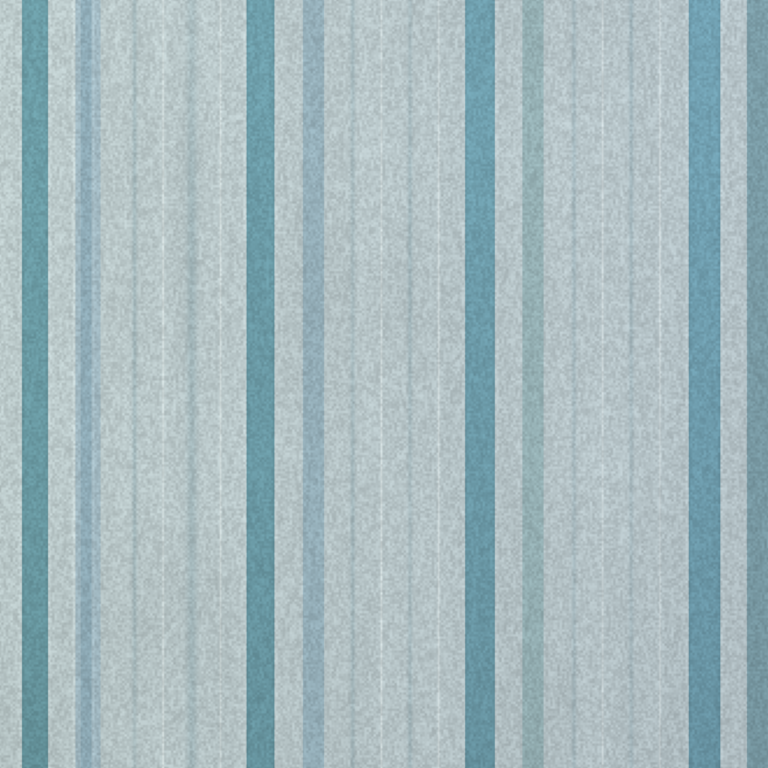
Write a Shadertoy shader that draws this pattern.

```glsl
// Woven wallpaper with vertical stripes: each repeat holds a strong teal stripe,
// a paler companion and four faint pinstripes. Stripes are distance-based bands,
// varied per repeat, under value-noise grain, fibres and a soft light falloff.

#define PERIOD 0.2906
#define FIRST_STRIPE 0.0456
#define COMPANION_OFFSET 0.0690
#define COMPANION_HALF 0.0138
#define PIN_START 0.1237
#define PIN_STEP 0.0373
#define EDGE_SOFTNESS 0.0012
#define GRAIN_SCALE 330.0
#define GRAIN_AMOUNT 0.13
#define GROUND vec3(0.710, 0.765, 0.774)
#define TEAL_GREEN vec3(0.405, 0.590, 0.625)
#define TEAL_BLUE vec3(0.430, 0.610, 0.675)

float hash(vec2 p) {
    vec3 q = fract(vec3(p.xyx) * 0.1031);
    q += dot(q, q.yzx + 33.33);
    return fract((q.x + q.y) * q.z);
}

float noise(vec2 p) {
    vec2 i = floor(p), f = fract(p);
    f = f * f * (3.0 - 2.0 * f);
    return mix(mix(hash(i), hash(i + vec2(1, 0)), f.x),
               mix(hash(i + vec2(0, 1)), hash(i + vec2(1, 1)), f.x), f.y);
}

// Antialiased band of the given half width around x = 0
float band(float x, float halfWidth) {
    float soft = max(EDGE_SOFTNESS, 0.7 / iResolution.y);
    return 1.0 - smoothstep(-soft, soft, abs(x) - halfWidth);
}

// Soft pinstripe profile
float pinstripe(float x, float width) {
    return exp(-x * x / (width * width));
}

vec3 companionColour(int repeat) {
    if (repeat == 0) return vec3(0.620, 0.710, 0.745);
    if (repeat == 1) return vec3(0.575, 0.675, 0.715);
    if (repeat == 2) return vec3(0.580, 0.685, 0.700);
    return vec3(0.475, 0.605, 0.645);
}

vec3 stripes(vec2 uv) {
    // Position within the repeat, with small printing shifts
    float cell = floor((uv.x - FIRST_STRIPE + 0.04) / PERIOD);
    int repeat = int(mod(cell, 4.0));
    float order = float(repeat);
    float stripeShift = vec4(0.0, 0.0030, -0.0018, 0.0)[repeat];
    float pinShift = vec4(0.0059, -0.0036, -0.0013, 0.0)[repeat];
    float x = uv.x - FIRST_STRIPE - cell * PERIOD - stripeShift;

    // Ground cools to the right and carries broad vertical shading
    vec3 colour = GROUND + vec3(-0.010, -0.012, 0.006) * (uv.x - 0.4);
    colour += 0.022 * (noise(vec2(uv.x * 38.0, uv.y * 1.5)) - 0.5);

    // Pinstripes alternate dark and light
    for (int k = 0; k < 4; k++) {
        float d = x - PIN_START - PIN_STEP * float(k) - pinShift;
        bool isLight = (k & 1) == 1;
        float width = isLight ? 0.0015 : 0.0030;
        if (repeat == 0 && k == 2) width = 0.0065;
        vec3 change = isLight ? vec3(0.065, 0.055, 0.050) : vec3(-0.070, -0.052, -0.045);
        float fade = 0.75 + 0.5 * noise(vec2(float(k) + 7.0 * order, uv.y * 3.0));
        colour += change * pinstripe(d, width) * fade;
    }

    // Companion stripe; the first repeat is wider with a darker core
    float companionX = x - COMPANION_OFFSET;
    float companionHalf = COMPANION_HALF + (repeat == 0 ? 0.0025 : 0.0);
    colour = mix(colour, companionColour(repeat), band(companionX, companionHalf));
    if (repeat == 0) {
        colour -= vec3(0.070, 0.050, 0.040) * band(companionX + 0.0025, 0.0070);
        colour += 0.045 * pinstripe(companionX + 0.0185, 0.0018);
        colour += 0.030 * pinstripe(companionX - 0.0075, 0.0015);
    }

    // Strong stripe, widening and turning bluer across the repeats
    float strongHalf = 0.0169 + 0.0012 * order;
    float rim = abs(x) - strongHalf;
    colour += 0.025 * pinstripe(rim - 0.0025, 0.0018);
    vec3 teal = mix(TEAL_GREEN, TEAL_BLUE, order / 3.0);
    teal += vec3(0.025, 0.035, 0.040) * (uv.y - 0.5);
    teal -= 0.035 * pinstripe(rim, 0.0025);
    return mix(colour, teal, band(x, strongHalf));
}

void mainImage(out vec4 fragColor, in vec2 fragCoord) {
    vec2 uv = fragCoord / iResolution.y;
    vec3 colour = stripes(uv);

    // Light from the top left, with slow cloudiness
    colour *= 1.0 + 0.045 * (uv.y - 0.5) - 0.025 * (uv.x - 0.5);
    colour *= 1.0 + 0.030 * (noise(uv * 5.0) - 0.5);

    // Woven grain and short fibres
    float grain = noise(uv * GRAIN_SCALE) - 0.5;
    grain += 0.5 * (noise(uv * GRAIN_SCALE * vec2(0.8, 0.3) + 40.0) - 0.5);
    colour *= 1.0 + GRAIN_AMOUNT * grain;

    fragColor = vec4(clamp(colour, 0.0, 1.0), 1.0);
}
```
